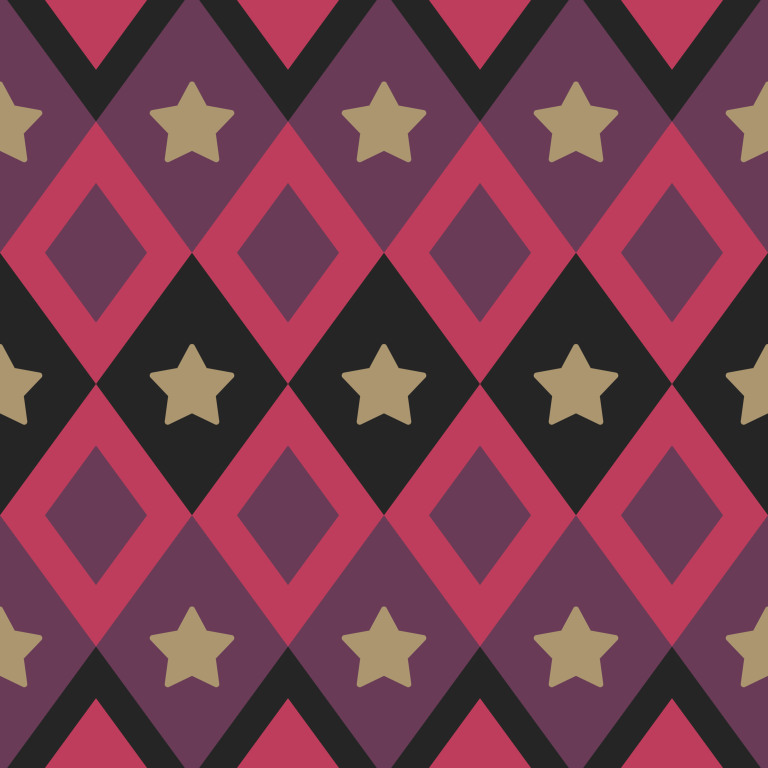
Reproduce this pattern procedurally as a Shadertoy shader.

```glsl
// Harlequin lattice: four columns of tall diamonds, alternating star cells and
// nested-diamond cells. Rows mirror about the middle so the sheet wraps, and
// every shape is a signed distance blended with a one-pixel soft edge.

const float PI = 3.14159265;
const float COLUMNS = 4.0;
const vec2 DIAMOND = vec2(0.125, 0.1709);   // half width, half height
const float INNER_SCALE = 0.532;
const float STAR_TIP = 0.0538;
const float STAR_NOTCH = 0.0283;
const float STAR_ROUNDING = 0.0039;
const float STAR_DROP = 0.0056;

const vec3 PLUM = vec3(0.41, 0.23, 0.34);
const vec3 ROSE = vec3(0.75, 0.24, 0.36);
const vec3 CHARCOAL = vec3(0.145);
const vec3 GOLD = vec3(0.67, 0.59, 0.44);

// Signed distance to a diamond with the given half extents
float diamondDistance(vec2 p, vec2 extent) {
    return (dot(abs(p), 1.0 / extent) - 1.0) / length(1.0 / extent);
}

// Signed distance to a rounded five-pointed star, one tip up
float starDistance(vec2 p, float tipRadius, float notchRadius, float rounding) {
    float sector = PI / 5.0;
    float angle = mod(atan(p.x, p.y) + sector, 2.0 * sector) - sector;
    vec2 folded = length(p) * vec2(sin(abs(angle)), cos(angle));
    vec2 tip = vec2(0.0, tipRadius);
    vec2 edge = notchRadius * vec2(sin(sector), cos(sector)) - tip;
    vec2 w = folded - tip;
    float along = clamp(dot(w, edge) / dot(edge, edge), 0.0, 1.0);
    float side = sign(edge.x * w.y - edge.y * w.x);
    return length(w - edge * along) * side - rounding;
}

// Coverage of the region where the distance is negative
float fill(float distanceToEdge, float pixel) {
    return 1.0 - smoothstep(-0.7 * pixel, 0.7 * pixel, distanceToEdge);
}

// Offset from the nearest multiple of a period
float centred(float x, float period) {
    return x - period * round(x / period);
}

void mainImage(out vec4 fragColor, in vec2 fragCoord) {
    vec2 uv = fragCoord / iResolution.xy;
    float pixel = 1.0 / min(iResolution.x, iResolution.y);

    // Star cells sit on column lines, nested diamonds halfway between
    float height = uv.y - 0.5;
    float rise = abs(height);
    float columnWidth = 1.0 / COLUMNS;
    float rowHeight = 2.0 * DIAMOND.y;
    vec2 starCell = vec2(centred(uv.x, columnWidth), centred(height, rowHeight));
    float nestX = centred(uv.x - 0.5 * columnWidth, columnWidth);

    // Nested diamonds: rose around plum, then charcoal around rose at the wrap
    float outerRow = step(rowHeight, rise);
    vec3 nestColor = mix(ROSE, CHARCOAL, outerRow);
    vec3 coreColor = mix(PLUM, ROSE, outerRow);
    float coreHeight = mix(DIAMOND.y, 0.5, outerRow);
    float core = diamondDistance(vec2(nestX, rise - coreHeight), DIAMOND * INNER_SCALE);
    vec3 color = mix(nestColor, coreColor, fill(core, pixel));

    // Star cells: charcoal in the middle row, plum above and below
    vec3 cellColor = mix(CHARCOAL, PLUM, step(DIAMOND.y, rise));
    color = mix(color, cellColor, fill(diamondDistance(starCell, DIAMOND), pixel));

    // Upright stars
    vec2 starPoint = starCell + vec2(0.0, STAR_DROP);
    float star = starDistance(starPoint, STAR_TIP, STAR_NOTCH, STAR_ROUNDING);
    color = mix(color, GOLD, fill(star, pixel));

    fragColor = vec4(color, 1.0);
}
```
